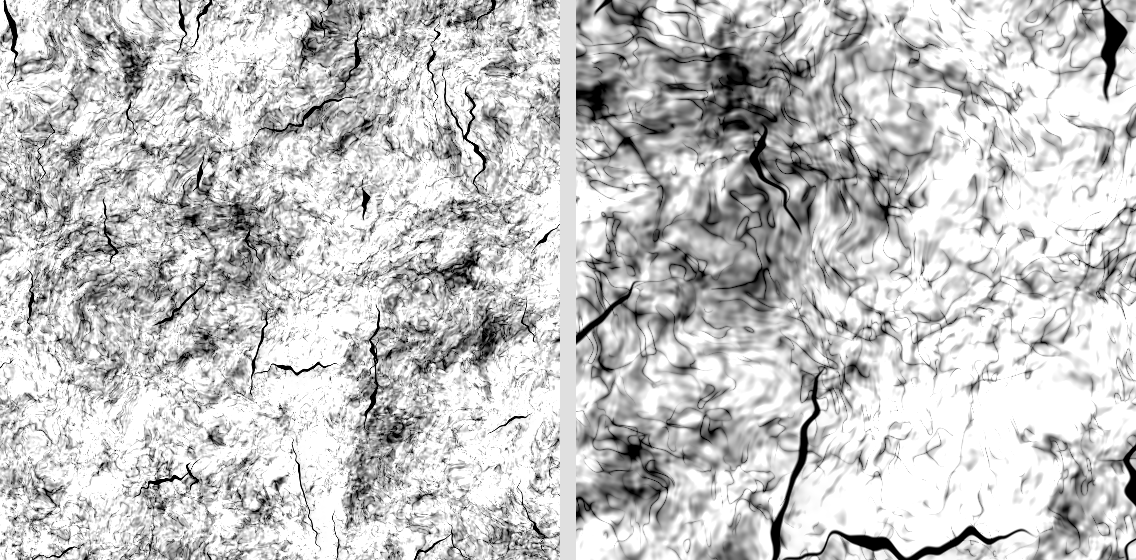
Left: the whole. Right: its middle third, enlarged.
A three.js fragment shader for this texture map:

```glsl
// Weathered rock cavity map: white stone with grey grainy patches, crinkled
// creases and jagged black cracks. Side-lit noise gives the rough surface;
// the cracks are tapered random strokes scattered over a jittered grid.
#define BASE_TONE 0.01
#define PATCH_DEPTH 0.95
#define CREASE_DEPTH 0.25
#define RELIEF_DEPTH 6.5
#define GRAIN_DEPTH 0.3
#define SMUDGE_DEPTH 0.35
#define WARP 0.12
#define CRINKLE 0.007
#define CRACK_CELLS 6.0
#define CRACK_CHANCE 0.75
#define CRACK_WIDTH 0.0042

varying vec2 vUv;

float hash(vec2 p) {
  return fract(sin(dot(p, vec2(127.1, 311.7))) * 43758.545);
}

float noise(vec2 p) {
  vec2 i = floor(p), f = fract(p);
  f = f * f * (3.0 - 2.0 * f);
  return mix(mix(hash(i), hash(i + vec2(1.0, 0.0)), f.x),
             mix(hash(i + vec2(0.0, 1.0)), hash(i + vec2(1.0, 1.0)), f.x), f.y);
}

mat2 rotation(float angle) {
  float c = cos(angle), s = sin(angle);
  return mat2(c, s, -s, c);
}

float fbm(vec2 p) {
  float sum = 0.0, amp = 0.5;
  mat2 turn = rotation(0.6) * 2.03;
  for (int i = 0; i < 5; i++) {
    sum += amp * noise(p);
    p = turn * p + 11.3;
    amp *= 0.5;
  }
  return sum;
}

// Short thin lines along the middle level of stretched noise, gated into pieces
float creases(vec2 p) {
  float sum = 0.0, freq = 19.0;
  for (int i = 0; i < 4; i++) {
    float k = float(i);
    vec2 q = (rotation(k * 0.9 + 0.2) * p) * vec2(1.4, 0.7) * freq + k * 23.7;
    float line = exp(-abs(noise(q) - 0.5) * 40.0 / (1.0 + 0.7 * k));
    float gate = 2.0 * smoothstep(0.4, 0.75, noise(q * 0.6 + 5.1));
    sum += line * gate;
    freq *= 2.15;
  }
  return sum;
}

// Jagged tapered strokes, mostly upright, with a grainy shadow on one side
float cracks(vec2 p, float grain) {
  float dark = 0.0;
  vec2 home = floor(p * CRACK_CELLS);
  for (int y = -1; y <= 1; y++) {
    for (int x = -1; x <= 1; x++) {
      vec2 cell = home + vec2(float(x), float(y));
      float seed = hash(cell + 3.7) * 91.0;
      vec2 center = (cell + vec2(hash(cell + 8.2), hash(cell + 14.9))) / CRACK_CELLS;
      float lean = (hash(cell + 21.3) - 0.5) * 0.8;
      if (hash(cell + 33.1) < 0.35) lean += 1.1;
      vec2 d = rotation(lean) * (p - center);
      float len = mix(0.03, 0.12, hash(cell + 41.6));
      float taper = max(0.0, 1.0 - abs(d.y) / len);
      float jag = (noise(vec2(d.y * 28.0 + 50.0, seed)) - 0.5) * 0.026
                + (noise(vec2(d.y * 100.0 + 50.0, seed)) - 0.5) * 0.011;
      float side = d.x + jag;
      float swell = noise(vec2(d.y * 45.0 + 80.0, seed));
      float width = CRACK_WIDTH * taper * (0.12 + swell * swell * 1.6);
      float core = 1.0 - smoothstep(width - 0.0006, width + 0.0012, abs(side));
      core *= smoothstep(0.0, 0.15, taper);
      float shadow = 0.6 * grain * grain * taper * exp(-abs(side) / 0.006);
      shadow *= step(0.0, side);
      float present = step(hash(cell + 57.4), CRACK_CHANCE);
      dark = max(dark, present * max(core, shadow));
    }
  }
  return dark;
}

void main() {
  vec2 p = vUv;
  vec2 bend = vec2(fbm(p * 6.0), fbm(p * 6.0 + 17.0)) - 0.484;
  vec2 crinkle = vec2(noise(p * 85.0), noise(p * 85.0 + 9.4)) - 0.5;
  vec2 q = p + WARP * bend;

  // Broad grey patches, stretched upright
  float dark = BASE_TONE + PATCH_DEPTH * (fbm(q * vec2(7.0, 5.0) + 31.0) - 0.484);

  // Rough surface: creases, side-lit relief and fine grain
  dark += CREASE_DEPTH * creases(q + CRINKLE * crinkle);
  vec2 rock = q * vec2(22.0, 17.0) + 7.0;
  dark += RELIEF_DEPTH * (fbm(rock) - fbm(rock + vec2(0.035, -0.052)));
  float grain = noise(rotation(0.5) * p * 230.0);
  dark += GRAIN_DEPTH * (grain - 0.5);

  // Sparse upright smudges and the cracks
  float smudge = smoothstep(0.76, 0.98, noise(q * vec2(24.0, 8.0) + 63.0));
  dark += SMUDGE_DEPTH * smudge * (0.5 + grain);
  dark = clamp(dark, 0.0, 1.0);
  dark += cracks(p + 0.04 * bend, grain) * (1.0 - 0.6 * dark);

  gl_FragColor = vec4(vec3(clamp(1.0 - dark, 0.0, 1.0)), 1.0);
}
```
